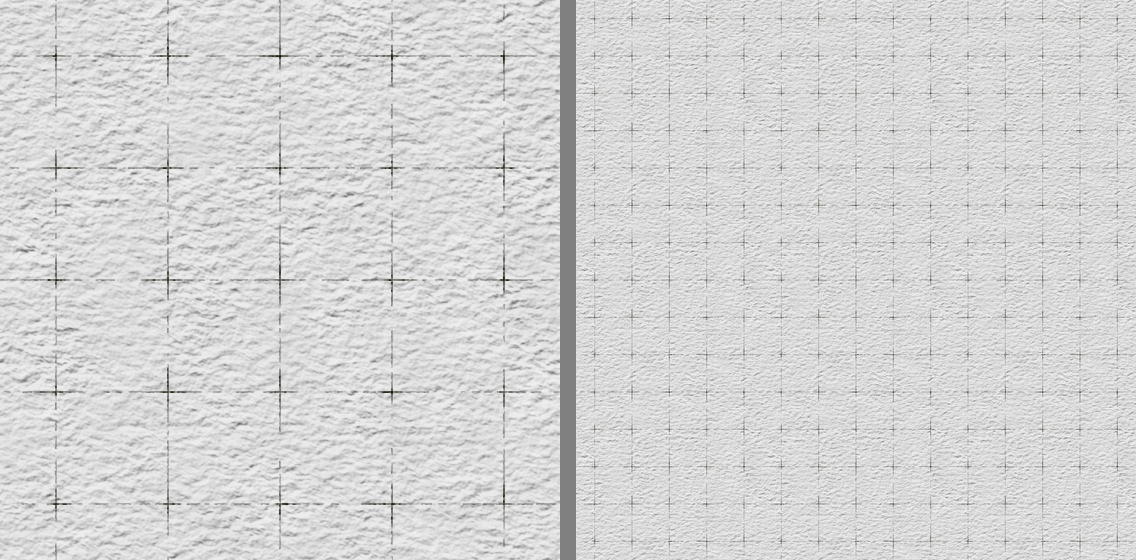
Left, the tile; right, the same tile 3 across and 3 down.
This texture is drawn by a Shadertoy shader. Its source:

```glsl
vec2 hash22(vec2 p) {
    vec3 q = fract(vec3(p.xyx) * vec3(0.1031, 0.1030, 0.0973));
    q += dot(q, q.yzx + 33.33);
    return fract((q.xx + q.yz) * q.zy);
}

float corner(vec2 cell, vec2 offset, vec2 period) {
    vec2 gradient = hash22(mod(cell + offset, period) + period.yx) * 2.0 - 1.0;
    return dot(gradient, -offset);
}

// Gradient noise that wraps after a whole number of cells
float wrapNoise(vec2 p, vec2 period) {
    vec2 i = floor(p), f = fract(p);
    vec2 u = f * f * f * (f * (f * 6.0 - 15.0) + 10.0);
    vec4 n;
    for (int k = 0; k < 4; k++) {
        vec2 o = vec2(k & 1, k >> 1);
        n[k] = corner(i, o, period) + dot(hash22(mod(i + o, period) + period.yx) * 2.0 - 1.0, f);
    }
    return 1.3 * mix(mix(n.x, n.y, u.x), mix(n.z, n.w, u.x), u.y);
}

// Height of the rough paper, its bumps stretched sideways
float paperHeight(vec2 uv) {
    uv.y += 0.006 * wrapNoise(uv * 23.0, vec2(23.0));
    float height = 0.0, amplitude = 1.0;
    vec2 frequency = vec2(37.0, 61.0);
    for (int i = 0; i < 3; i++) {
        height += amplitude * wrapNoise(uv * frequency, frequency);
        frequency = frequency * 2.0 + 1.0;
        amplitude *= 0.57;
    }
    return height;
}

// Horizontal pencil lines: solid arms at each crossing, broken dashes between
float pencil(vec2 p, float seed, float pixel) {
    vec2 cell = floor(p * 5.0);
    vec2 local = fract(p * 5.0) - 0.5;
    float along = abs(local.x);
    float arm = mix(0.05, 0.25, hash22(cell * 2.0 + vec2(step(0.0, local.x), seed)).x);
    float solid = 1.0 - smoothstep(arm - 0.03, arm + 0.03, along);

    float row = cell.y * 3.0 + seed + 0.4;
    float dashes = wrapNoise(vec2(p.x * 70.0, row), vec2(70.0, 64.0));
    dashes = smoothstep(-0.05, 0.06, dashes + 0.2 - 0.5 * along);
    float grain = wrapNoise(vec2(p.x * 190.0, row), vec2(190.0, 64.0));

    float halfWidth = mix(0.0006, 0.0013, solid * (1.0 - along / (arm + 0.05)));
    halfWidth *= 1.0 + 0.7 * grain;
    float away = abs(local.y / 5.0 + 0.0004 * dashes * grain);
    float line = clamp(0.5 + (halfWidth - away) / pixel, 0.0, 1.0);
    return line * max(solid * (0.9 + 0.4 * grain), dashes * 0.85);
}

void mainImage(out vec4 fragColor, in vec2 fragCoord) {
    vec2 uv = fragCoord / iResolution.xy;
    float pixel = 1.0 / min(iResolution.x, iResolution.y);

    // Paper lit from above, with darker hollows
    float relief = paperHeight(uv) - paperHeight(uv + vec2(-0.0015, 0.004));
    relief *= 1.0 + 0.5 * wrapNoise(uv * 7.0, vec2(7.0));
    float tone = 0.86 + 0.22 * relief - 0.2 * relief * relief;
    tone += 0.03 * wrapNoise(uv * vec2(9.0, 17.0), vec2(9.0, 17.0));
    vec3 color = vec3(clamp(tone, 0.45, 0.96));

    // Grid of crosses
    float ink = max(pencil(uv, 0.0, pixel), pencil(uv.yx, 23.0, pixel));
    color = mix(color, vec3(0.15, 0.15, 0.10), clamp(ink, 0.0, 1.0));
    fragColor = vec4(color, 1.0);
}
```
